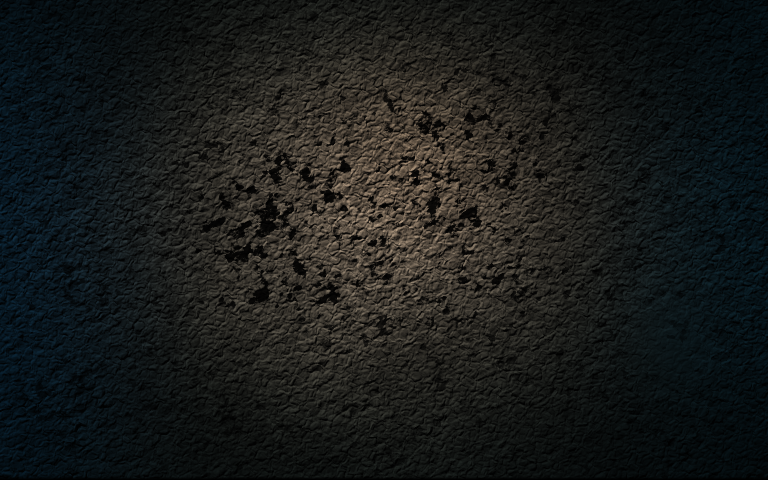
This texture is drawn by a WebGL 2 fragment shader. Its source:

```glsl
#version 300 es
precision highp float;
// Rough plaster wall in the dark: a warm pool of light fading to teal sides.
// Fine cellular bumps form a height field, shaded by its slope toward the light;
// layered noise broken up by the bumps carves pits, densest left of the centre.

uniform vec2 u_resolution;
out vec4 outColor;

const vec2 LIGHT_DIR = vec2(-0.42, 0.907);
const vec3 BASE_TINT = vec3(0.010, 0.025, 0.029);
const vec3 WARM_LIGHT = vec3(0.280, 0.232, 0.197);
const vec3 OLIVE_HALO = vec3(0.046, 0.043, 0.031);
const vec3 BLUE_LEFT = vec3(0.000, 0.040, 0.076);
const vec3 TEAL_RIGHT = vec3(0.000, 0.031, 0.050);

vec2 hash2(vec2 cell) {
    vec3 q = fract(vec3(cell.xyx) * vec3(0.1031, 0.1030, 0.0973));
    q += dot(q, q.yzx + 33.33);
    return fract((q.xx + q.yz) * q.zy);
}

float valueNoise(vec2 p) {
    vec2 i = floor(p), f = fract(p);
    f = f * f * f * (f * (f * 6.0 - 15.0) + 10.0);
    float low = mix(hash2(i).x, hash2(i + vec2(1, 0)).x, f.x);
    float high = mix(hash2(i + vec2(0, 1)).x, hash2(i + vec2(1, 1)).x, f.x);
    return mix(low, high, f.y);
}

float layeredNoise(vec2 p) {
    float sum = 0.0, weight = 0.5;
    for (int i = 0; i < 4; i++) {
        sum += weight * valueNoise(p);
        p = mat2(1.6, 1.2, -1.2, 1.6) * p + 7.3;
        weight *= 0.5;
    }
    return sum / 0.9375;
}

// Rounded bumps of varied height, one per jittered cell
float cellBumps(vec2 p) {
    vec2 home = floor(p);
    float top = 0.0;
    for (int y = -1; y <= 1; y++) {
        for (int x = -1; x <= 1; x++) {
            vec2 cell = home + vec2(x, y);
            vec2 jitter = hash2(cell);
            vec2 d = cell + jitter - p;
            top = max(top, (0.5 + 0.5 * jitter.y) * (1.0 - dot(d, d)));
        }
    }
    return top;
}

float gaussian(vec2 p, vec2 center, vec2 radius) {
    vec2 d = (p - center) / radius;
    return exp(-dot(d, d));
}

// Turn to the slanted grain of the wall and stretch along it
vec2 alongGrain(vec2 p, float stretch) {
    vec2 q = mat2(0.90, -0.436, 0.436, 0.90) * p;
    return q * vec2(1.0 / stretch, stretch);
}

float wallHeight(vec2 p) {
    vec2 q = alongGrain(p, 1.12);
    vec2 warp = vec2(valueNoise(q * 85.0), valueNoise(q * 85.0 + 19.0)) - 0.5;
    q += 0.009 * warp;
    return 0.62 * cellBumps(q * 98.0) + 0.36 * cellBumps(q * 175.0 + 5.0)
         + 0.70 * layeredNoise(q * 46.0 + 3.0);
}

// Pit coverage: low noise and low ground sink first where density is high
float pitMask(vec2 p, float density, float height) {
    vec2 q = alongGrain(p, 1.15);
    float n = layeredNoise(q * 58.0) + 0.36 * (layeredNoise(q * 14.0 + 4.0) - 0.5);
    n += 0.22 * (height - 0.93);
    float threshold = mix(0.23, 0.385, density);
    return 1.0 - smoothstep(threshold - 0.07, threshold + 0.07, n);
}

vec3 wallTint(vec2 p) {
    float cloud = layeredNoise(p * 3.5 + 2.0) - 0.5;
    vec2 q = p + 0.06 * cloud;
    vec3 tint = BASE_TINT;
    tint += WARM_LIGHT * gaussian(q, vec2(0.78, 0.55), vec2(0.40, 0.33));
    tint += OLIVE_HALO * gaussian(q, vec2(0.78, 0.53), vec2(0.58, 0.65));
    tint += vec3(0.030, 0.012, 0.0) * gaussian(p, vec2(0.87, 0.67), vec2(0.22, 0.20));
    float leftSide = 1.0 - smoothstep(0.0, 0.48, q.x);
    float rightSide = smoothstep(1.12, 1.58, q.x);
    tint += BLUE_LEFT * leftSide * gaussian(p, vec2(0.0, 0.45), vec2(1.0, 0.58));
    tint += TEAL_RIGHT * rightSide * gaussian(p, vec2(1.6, 0.58), vec2(1.0, 0.55));
    return tint * (1.0 + 0.45 * cloud);
}

void main() {
    vec2 p = gl_FragCoord.xy / u_resolution.y;
    p.x *= 1.6 * u_resolution.y / u_resolution.x;

    // Slope toward the light brightens facing sides and darkens the lee
    float smoothPatch = gaussian(p, vec2(1.40, 0.29), vec2(0.08, 0.11));
    float height = wallHeight(p);
    float slope = height - wallHeight(p + LIGHT_DIR * 0.0034);
    float relief = 1.0 + (1.0 - 0.6 * smoothPatch) * (2.3 * slope + 0.80 * (height - 0.93));
    relief = clamp(relief, 0.12, 1.95);

    // Ragged pits, shallow away from the light
    float density = gaussian(p, vec2(0.59, 0.52), vec2(0.21, 0.18));
    density = max(density, 0.72 * gaussian(p, vec2(0.88, 0.57), vec2(0.36, 0.26)));
    float pit = pitMask(p, density, height);
    float depth = mix(0.50, 0.90, smoothstep(0.0, 0.5, density));

    vec3 color = wallTint(p) * relief * (1.0 - depth * pit);
    color += vec3(0.004, 0.014, 0.017) * smoothPatch;

    // Thin shadow along the lower border
    color *= smoothstep(0.0, 0.008, p.y);
    outColor = vec4(max(color, 0.0), 1.0);
}
```
